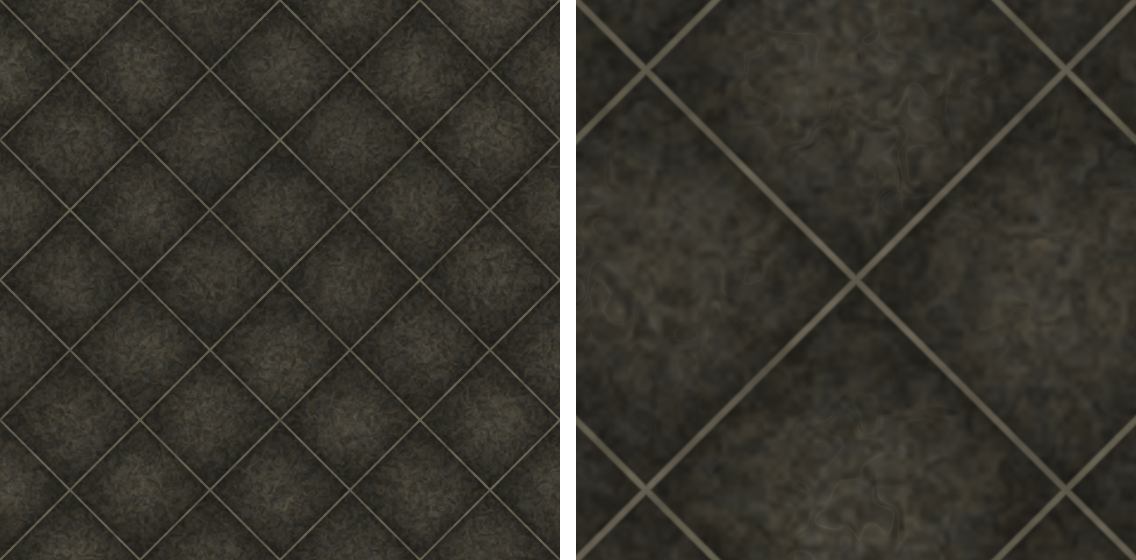
Left: the whole. Right: its middle third, enlarged.
Give the GLSL for this texture, as a three.js fragment shader.

```glsl
// Dark mottled stone tiles laid diagonally, with thin pale grout lines.
varying vec2 vUv;

float hash(vec2 p) {
  vec3 q = fract(vec3(p.xyx) * 0.1031);
  q += dot(q, q.yzx + 33.33);
  return fract((q.x + q.y) * q.z);
}

float noise(vec2 p) {
  vec2 cell = floor(p), f = fract(p);
  f = f * f * (3.0 - 2.0 * f);
  return mix(mix(hash(cell), hash(cell + vec2(1.0, 0.0)), f.x),
             mix(hash(cell + vec2(0.0, 1.0)), hash(cell + 1.0), f.x), f.y);
}

// Layered noise, rotated at every octave to hide the lattice.
float fbm(vec2 p) {
  float sum = 0.0, weight = 0.5;
  for (int i = 0; i < 4; i++) {
    sum += weight * noise(p);
    p = mat2(1.6, 1.2, -1.2, 1.6) * p + 17.3;
    weight *= 0.5;
  }
  return sum / 0.9375;
}

void main() {
  // Diagonal grid: four diamonds across and four down.
  vec2 grid = 4.0 * vec2(vUv.x + vUv.y, vUv.x - vUv.y);
  vec2 tile = floor(grid) + 40.0;
  vec2 local = fract(grid) - 0.5;
  float toCanvas = 0.25 * inversesqrt(2.0);
  vec2 edge = (0.5 - abs(local)) * toCanvas;
  float edgeDist = min(edge.x, edge.y);

  // Pale worn middle, shifted and warped differently in each tile.
  vec2 shift = vec2(hash(tile), hash(tile + 71.0)) - 0.5;
  float cloud = fbm(vUv * 22.0 + 5.0) - 0.5;
  float radius = length(local * toCanvas - shift * 0.022) + cloud * 0.045;
  float glow = 1.0 - smoothstep(0.012, 0.112, radius);
  glow *= 0.85 + 0.3 * hash(tile + 19.0);

  // Fine grain and short curling veins.
  vec2 warp = vec2(noise(vUv * 75.0), noise(vUv * 75.0 + 40.0)) - 0.5;
  float grain = 0.6 * noise(vUv * 135.0 + warp * 2.0)
              + 0.4 * noise(vUv * 235.0 + 90.0) - 0.5;
  float ridge = 1.0 - abs(2.0 * noise(vUv * 80.0 + warp * 3.0 + 23.0) - 1.0);
  float vein = pow(ridge, 5.0) * smoothstep(0.38, 0.68, fbm(vUv * 18.0 + 60.0));

  float light = 0.171 + 0.072 * glow + 0.025 * cloud;
  light += grain * (0.105 + 0.045 * glow) + vein * (0.012 + 0.04 * glow);
  light *= 0.86 + 0.14 * smoothstep(0.002, 0.018, edgeDist);

  // Warm stone with faint drifts between brown and olive.
  float tint = noise(vUv * 95.0 + 130.0) - 0.5;
  vec3 stone = light * vec3(1.0 + 0.06 * tint, 0.947, 0.805 - 0.07 * tint);

  // Soft grout, slightly uneven along its length.
  vec3 grout = vec3(0.395, 0.375, 0.315) * (0.88 + 0.24 * noise(vUv * 60.0 + 11.0));
  grout += 0.06 * grain;
  float line = 1.0 - smoothstep(0.0008, 0.0032, edgeDist);
  gl_FragColor = vec4(mix(stone, grout, line * 0.92), 1.0);
}
```
